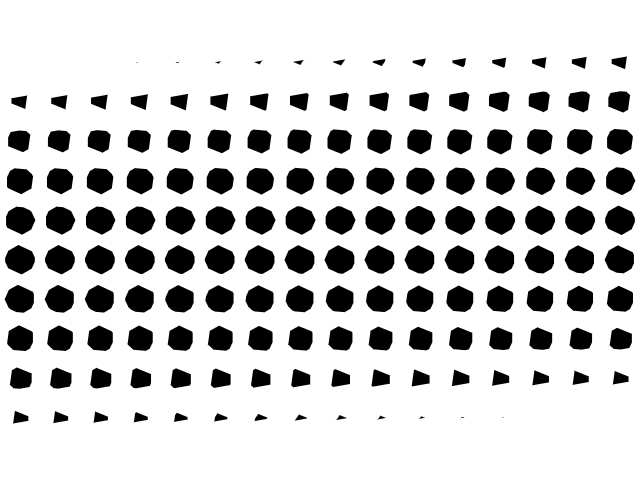
A Shadertoy shader for this pattern:

```glsl
// Grid of black slices, read row by row, through one faceted convex stone.
#define COLUMNS 16.0
#define ROWS 10.0
#define ROW_PITCH 0.986     // row spacing in cell widths
#define UNITS_PER_CELL 48.0 // stone units across one cell
#define HALF_SLICES 76.5    // slices from the middle to the tip
#define INK vec3(0.0)
#define PAPER vec3(1.0)

// Facets of half the stone: direction in degrees, reach at mid height, taper
const int FACETS = 15;
const vec3 facets[FACETS] = vec3[FACETS](
    // tip
    vec3(-34.0, 82.5, 85.0), vec3(100.0, 33.5, 33.0), vec3(248.0, 26.2, 25.0),
    // shoulder
    vec3(-8.0, 22.1, 17.7), vec3(180.0, 26.1, 19.1), vec3(-61.0, 18.0, 8.0),
    vec3(85.0, 17.3, 7.0), vec3(47.0, 18.0, 6.0), vec3(155.0, 18.0, 5.0),
    vec3(215.0, 18.6, 4.5),
    // waist
    vec3(180.0, 17.8, 5.4), vec3(245.0, 15.2, 3.0), vec3(25.0, 17.2, 2.0),
    vec3(-24.0, 17.2, 2.0), vec3(120.0, 16.3, 0.0));

// Signed distance to the slice at a height; each facet has an opposite twin
float sliceDistance(vec2 p, float height) {
    float d = -1e3;
    for (int i = 0; i < FACETS; i++) {
        float angle = radians(facets[i].x);
        float along = dot(p, vec2(cos(angle), sin(angle)));
        float lean = facets[i].z * height;
        d = max(d, max(along + lean, -along - lean) - facets[i].y);
    }
    return d;
}

void mainImage(out vec4 fragColor, in vec2 fragCoord) {
    // Grid about the canvas centre, rows counted from the top
    vec2 cells = (fragCoord - 0.5 * iResolution.xy) / iResolution.x * COLUMNS;
    vec2 grid = vec2(cells.x + 0.5 * COLUMNS, 0.5 * ROWS - cells.y / ROW_PITCH);
    vec2 id = floor(grid);
    vec2 local = (fract(grid) - 0.5) * vec2(1.0, -ROW_PITCH) * UNITS_PER_CELL;

    // The running index sets the height of the cut, from tip to tip
    float index = id.y * COLUMNS + id.x;
    float height = (0.5 * (COLUMNS * ROWS - 1.0) - index) / HALF_SLICES;

    // Ink coverage with a one pixel edge
    float pixel = COLUMNS * UNITS_PER_CELL / iResolution.x;
    float ink = clamp(0.5 - sliceDistance(local, height) / pixel, 0.0, 1.0);
    ink *= step(abs(height), 1.001);

    fragColor = vec4(mix(PAPER, INK, ink), 1.0);
}
```
